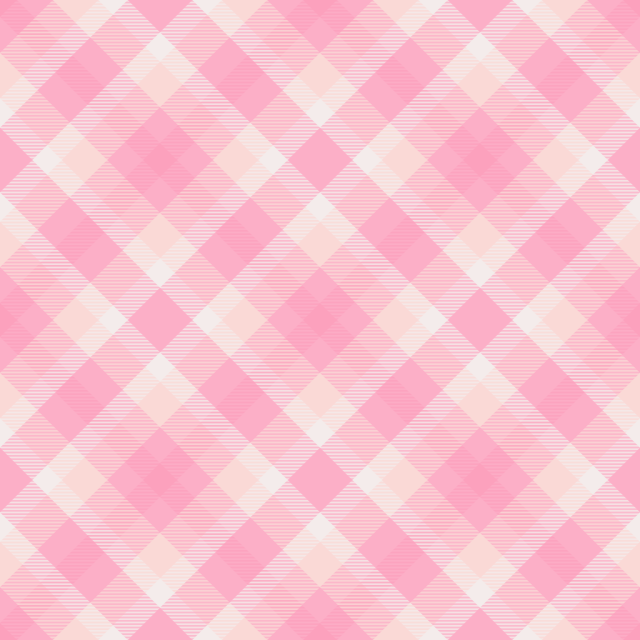
This pattern is drawn by a Shadertoy shader. Its source:

```glsl
const float REPEATS = 2.0;         // plaid repeats across and down
const float THREAD_ROWS = 192.0;   // fine weave rows down the canvas
const float THREAD_CONTRAST = 0.6;

const vec3 ROSE  = vec3(0.99, 0.63, 0.74);
const vec3 PINK  = vec3(0.99, 0.685, 0.78);
const vec3 PEACH = vec3(0.98, 0.85, 0.84);
const vec3 CREAM = vec3(0.957, 0.925, 0.92);

// Moves to the next stripe colour past a smoothed edge
vec3 nextStripe(vec3 current, vec3 next, float edge, float d, float blur) {
    return mix(current, next, smoothstep(edge - blur, edge + blur, d));
}

// Mirrored stripe sequence with period 1
vec3 stripeColor(float t, float blur) {
    float d = abs(fract(t + 0.5) - 0.5);
    vec3 color = nextStripe(ROSE, PINK, 0.053, d, blur);
    color = nextStripe(color, PEACH, 0.165, d, blur);
    color = nextStripe(color, CREAM, 0.307, d, blur);
    return nextStripe(color, PINK, 0.399, d, blur);
}

// Integral of a square wave that is on for half of each period
float squareIntegral(float t) {
    return 0.5 * floor(t) + min(fract(t), 0.5);
}

// Square wave averaged over the given width
float filteredSquare(float t, float width) {
    return (squareIntegral(t + 0.5 * width) - squareIntegral(t - 0.5 * width)) / width;
}

void mainImage(out vec4 fragColor, in vec2 fragCoord) {
    vec2 uv = fragCoord / iResolution.xy;
    float pixel = 1.0 / min(iResolution.x, iResolution.y);

    // Diagonal warp and weft
    float blur = REPEATS * pixel;
    vec3 warp = stripeColor(REPEATS * (uv.x + uv.y), blur);
    vec3 weft = stripeColor(REPEATS * (uv.x - uv.y), blur);

    // Horizontal rows of alternating threads
    float row = filteredSquare(uv.y * THREAD_ROWS, THREAD_ROWS / iResolution.y);
    float weftShare = 0.5 + THREAD_CONTRAST * (row - 0.5);

    fragColor = vec4(mix(warp, weft, weftShare), 1.0);
}
```
